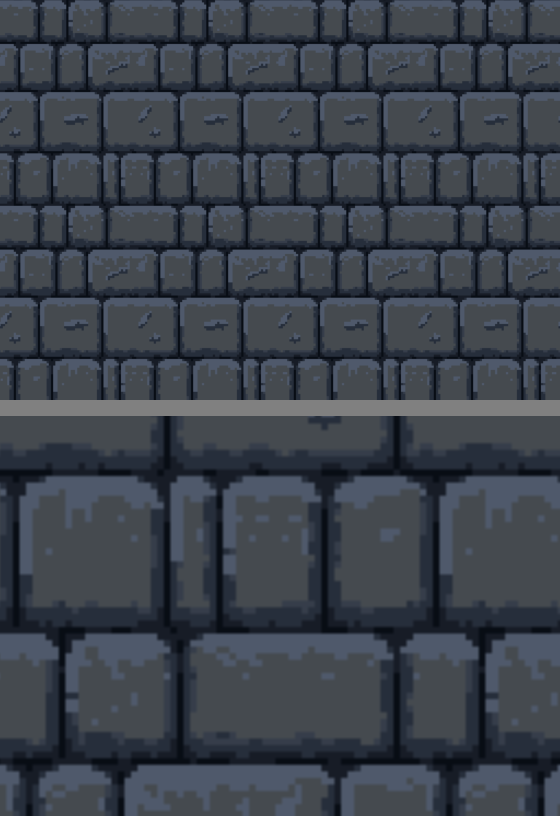
Top, the full canvas; bottom, a detail of the centre.
Reproduce this texture procedurally as a WebGL 2 fragment shader.

```glsl
#version 300 es
precision highp float;

uniform vec2 u_resolution;
out vec4 fragColor;

#define STONE vec3(0.27, 0.29, 0.31)
#define LIGHT vec3(0.31, 0.35, 0.42)
#define MID vec3(0.21, 0.24, 0.29)
#define SHADOW vec3(0.15, 0.18, 0.23)
#define DEEP vec3(0.09, 0.11, 0.15)
#define SEAM vec3(0.03, 0.05, 0.08)
#define TILE vec2(64.0, 94.0)
#define REPEATS_ACROSS 4.0
#define OFFSET vec2(0.7, 0.9)
#define ROUNDING 4.5
#define CHIPS 0.42
#define SOFTNESS 0.35

// Courses, top to bottom: top edge, first joint, then stone ends from that joint
const float ROW_TOP[5] = float[5](0.0, 20.0, 42.0, 70.0, 94.0);
const float ROW_START[4] = float[4](18.0, 9.0, 18.0, 7.0);
const vec4 ROW_ENDS[4] = vec4[4](
    vec4(13.0, 31.0, 64.0, 64.0), vec4(17.0, 31.0, 64.0, 64.0),
    vec4(29.0, 64.0, 64.0, 64.0), vec4(17.0, 40.0, 48.0, 64.0));

// Cracks: stone number and segment inside that stone
const float CRACK_STONE[4] = float[4](6.0, 8.0, 9.0, 9.0);
const vec4 CRACK_LINE[4] = vec4[4](
    vec4(9.0, 13.0, 19.0, 8.0), vec4(12.0, 13.0, 22.0, 12.0),
    vec4(17.0, 13.0, 22.0, 7.0), vec4(22.0, 20.0, 26.0, 18.5));

float hash(vec2 p) {
    return fract(sin(dot(p, vec2(127.1, 311.7))) * 43758.5453);
}

float noise(vec2 p) {
    vec2 i = floor(p), f = fract(p);
    f = f * f * (3.0 - 2.0 * f);
    return mix(mix(hash(i), hash(i + vec2(1, 0)), f.x),
               mix(hash(i + vec2(0, 1)), hash(i + vec2(1, 1)), f.x), f.y);
}

float segmentDistance(vec2 p, vec4 line) {
    vec2 a = p - line.xy, b = line.zw - line.xy;
    return length(a - b * clamp(dot(a, b) / dot(b, b), 0.0, 1.0));
}

// Colour of one cell of the wall, y pointing down
vec3 wallCell(vec2 cell) {
    cell = mod(cell, TILE);
    int row = 0;
    for (int i = 1; i < 4; i++) if (cell.y >= ROW_TOP[i]) row = i;

    // Find the stone and the place within it
    float x = mod(cell.x - ROW_START[row], TILE.x);
    float left = 0.0, right = ROW_ENDS[row].x;
    int column = 0;
    for (int i = 0; i < 3; i++) {
        if (x >= ROW_ENDS[row][i]) {
            left = ROW_ENDS[row][i];
            right = ROW_ENDS[row][i + 1];
            column = i + 1;
        }
    }
    float stone = float(row * 4 + column);
    vec2 size = vec2(right - left, ROW_TOP[row + 1] - ROW_TOP[row]);
    vec2 p = vec2(x - left, cell.y - ROW_TOP[row]);
    vec2 far = size - 1.0 - p;
    vec2 seed = vec2(stone * 17.0, stone * 5.0);
    float rough = noise(p * 0.45 + seed);
    float grain = noise(p * vec2(0.62, 0.42) + seed + 41.0);

    // Joints
    if (p.x < 1.0) return p.y > size.y * 0.3 || rough > 0.6 ? SEAM : DEEP;
    if (p.y < 1.0) return rough > 0.5 ? SEAM : DEEP;

    // Inset from the rounded outline
    float radius = min(mix(2.5, ROUNDING, hash(seed)), size.x * 0.3);
    vec2 edge = min(p - 1.0, far);
    float inset = radius - length(max(radius - edge, 0.0));
    if (inset < -0.4 || (far.y < 1.0 && grain > 0.62)) return DEEP;

    // Worn face, with chips thinning towards the foot
    vec3 color = STONE;
    float wear = CHIPS * (0.5 + 0.5 * hash(seed + 3.0)) * (1.0 - p.y / (size.y * 0.85));
    if (row != 2 && grain < wear) color = LIGHT;
    for (int i = 0; i < 4; i++) {
        if (CRACK_STONE[i] != stone) continue;
        vec2 bent = p + vec2(0.0, floor(rough * 3.0) - 1.0);
        if (segmentDistance(bent - vec2(0.0, 1.0), CRACK_LINE[i]) < 0.8) color = SHADOW;
        if (segmentDistance(bent + vec2(0.0, 0.6), CRACK_LINE[i]) < 0.8) color = LIGHT;
    }

    // Lit top and left, shaded foot and sides
    float shade = min(far.y - 1.0 - 2.5 * rough, inset - 0.2 - 1.4 * rough);
    bool litTop = p.y - 1.0 < 1.1 + 3.4 * rough && inset > -0.1;
    bool litLeft = hash(seed + 9.0) > 0.4 && p.x < 2.0 + rough
        && p.y < size.y * (0.4 + 0.4 * grain);
    if (litTop || litLeft) return LIGHT;
    if (shade < 0.0) return SHADOW;
    return shade < 0.5 ? MID : color;
}

void main() {
    vec2 p = vec2(gl_FragCoord.x, u_resolution.y - gl_FragCoord.y) / u_resolution.x;
    p = p * TILE.x * REPEATS_ACROSS + OFFSET - 0.5;

    // Blend the four nearest cells for soft steps
    vec2 cell = floor(p);
    vec2 f = smoothstep(0.5 - SOFTNESS, 0.5 + SOFTNESS, fract(p));
    vec3 upper = mix(wallCell(cell), wallCell(cell + vec2(1, 0)), f.x);
    vec3 lower = mix(wallCell(cell + vec2(0, 1)), wallCell(cell + vec2(1, 1)), f.x);
    fragColor = vec4(mix(upper, lower, f.y), 1.0);
}
```
